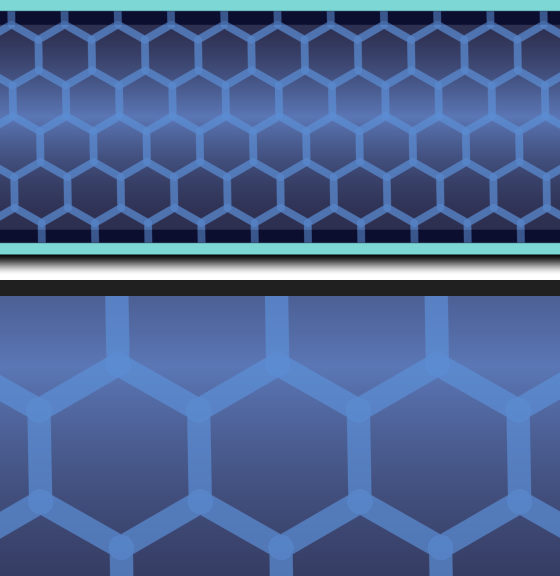
Top: the whole. Bottom: its middle third, enlarged.
A Shadertoy shader for this pattern:

```glsl
// A glowing blue panel covered by a honeycomb of translucent bars and round joints,
// framed by navy strips and teal rails above a soft shadow. Cells come from two
// interleaved rectangular lattices; the horizontal bands are smoothed steps.

const float CELL_WIDTH = 0.1901;               // in canvas heights
const vec2 FIRST_CELL = vec2(0.0430, 0.1966);  // centre of one cell, y downward
const float ROW_DRIFT = 0.0175;                // sideways lean of the rows
const float ROW_STRETCH = 1.0065;
const float BAR_HALF = 0.073;                  // in cell widths
const float JOINT_RADIUS = 0.083;

const vec3 TEAL = vec3(0.49, 0.845, 0.835);
const vec3 NAVY = vec3(0.047, 0.055, 0.19);
const vec3 PANEL_DARK = vec3(0.178, 0.185, 0.315);
const vec3 PANEL_GLOW = vec3(0.355, 0.465, 0.71);
const vec3 BAR_BLUE = vec3(0.36, 0.56, 0.84);

// Smoothed coverage of the inside (negative side) of a distance.
float coverage(float dist, float aa) {
    return 1.0 - smoothstep(-aa, aa, dist);
}

// Smoothed coverage of the interval from lo to hi.
float band(float y, float lo, float hi, float aa) {
    return coverage(abs(y - 0.5 * (lo + hi)) - 0.5 * (hi - lo), aa);
}

// Offset from the nearest centre of a unit-width, pointy-top hexagon.
vec2 hexOffset(vec2 p) {
    vec2 period = vec2(1.0, sqrt(3.0));
    vec2 a = mod(p + 0.5 * period, period) - 0.5 * period;
    vec2 b = mod(p, period) - 0.5 * period;
    return dot(a, a) < dot(b, b) ? a : b;
}

// Distance from an offset inside a cell to its border.
float hexBorder(vec2 offset) {
    vec2 q = abs(offset);
    return 0.5 - max(q.x, dot(q, vec2(0.5, 0.5 * sqrt(3.0))));
}

// Distance from an offset inside a cell to its nearest corner.
float hexCorner(vec2 offset) {
    vec2 q = abs(offset);
    float side = inversesqrt(3.0);
    return min(length(q - vec2(0.0, side)), length(q - vec2(0.5, 0.5 * side)));
}

// Vertical glow, steeper above the peak than below it.
vec3 panelColor(float y, float top, float peak, float bottom) {
    float above = pow(clamp((y - top) / (peak - top), 0.0, 1.0), 1.3);
    float below = pow(clamp((bottom - y) / (bottom - peak), 0.0, 1.0), 1.7);
    return mix(PANEL_DARK, PANEL_GLOW, y < peak ? above : below);
}

// Translucent bars, with denser discs where they meet.
vec3 addHoneycomb(vec3 base, vec2 p, float opacity, float aa) {
    vec2 offset = hexOffset(p);
    float bars = coverage(hexBorder(offset) - BAR_HALF, aa);
    float joints = coverage(hexCorner(offset) - JOINT_RADIUS, aa);
    float alpha = max(bars * opacity, joints * min(opacity + 0.14, 1.0));
    return mix(base, BAR_BLUE, alpha);
}

void mainImage(out vec4 fragColor, in vec2 fragCoord) {
    float aa = 0.75 / iResolution.y;
    vec2 p = fragCoord / iResolution.y;
    p.y = 1.0 - p.y;

    // Lattice coordinates in cell widths
    vec2 lattice = p - FIRST_CELL;
    lattice.x -= ROW_DRIFT * lattice.y;
    lattice.y *= ROW_STRETCH;
    lattice /= CELL_WIDTH;

    // Panel and its navy strips
    float panel = band(p.y, 0.0885, 0.8203, aa);
    vec3 inside = mix(NAVY, panelColor(p.y, 0.0885, 0.417, 0.8203), panel);
    inside = addHoneycomb(inside, lattice, mix(0.56, 0.70, panel), aa / CELL_WIDTH);

    // Shadow below, then rails, then the filled panel
    vec3 color = vec3(smoothstep(0.902, 0.984, p.y));
    color = mix(color, TEAL, coverage(p.y - 0.9089, aa));
    color = mix(color, inside, band(p.y, 0.0397, 0.8672, aa));

    // Thin dark seams along the rails
    float seams = max(band(p.y, 0.0385, 0.0410, aa), band(p.y, 0.8660, 0.8685, aa));
    color = mix(color, NAVY, 0.6 * seams);

    fragColor = vec4(color, 1.0);
}
```
